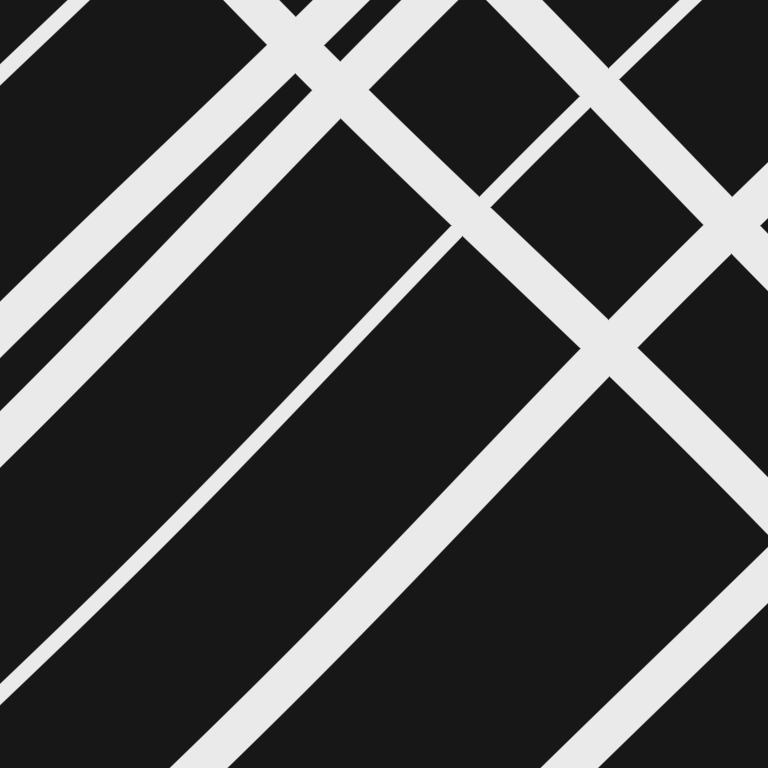
Write a Shadertoy shader that draws this background.

```glsl
#define GROUND_COLOR vec3(0.092)
#define BAND_COLOR vec3(0.918)
#define WIDE 0.0262      // half thickness of a broad band
#define THIN 0.0101      // half thickness of a narrow band
#define BOW 0.0081       // sideways sway of a band along its length
#define EDGE_SOFTNESS 0.85

const float PI = 3.14159265;

// Bands: diagonal offset, half thickness, relative sway
const vec3 RISING[6] = vec3[6](
    vec3(-0.900, THIN,  1.0),
    vec3(-0.563, WIDE,  0.95),
    vec3(-0.434, WIDE, -0.8),
    vec3(-0.098, THIN, -1.0),
    vec3( 0.253, WIDE, -0.95),
    vec3( 0.745, WIDE,  0.65));

const vec3 FALLING[2] = vec3[2](
    vec3(0.334, WIDE,  1.0),
    vec3(0.664, WIDE, -0.8));

// Signed distance to a gently swaying diagonal band
float bandDistance(float across, float along, vec3 band) {
    float center = band.x + BOW * band.z * sin(PI * along);
    return abs(across - center) * inversesqrt(2.0) - band.y;
}

void mainImage(out vec4 fragColor, in vec2 fragCoord) {
    vec2 uv = fragCoord / iResolution.xy;

    // Diagonal axes, both zero at the canvas center
    float down = uv.x - uv.y;
    float up = uv.x + uv.y - 1.0;

    // Union of the two crossing families
    float dist = 1.0;
    for (int i = 0; i < 6; i++)
        dist = min(dist, bandDistance(down, up, RISING[i]));
    for (int i = 0; i < 2; i++)
        dist = min(dist, bandDistance(up, down, FALLING[i]));

    // Antialiased fill
    float soft = EDGE_SOFTNESS / min(iResolution.x, iResolution.y);
    float coverage = 1.0 - smoothstep(-soft, soft, dist);
    fragColor = vec4(mix(GROUND_COLOR, BAND_COLOR, coverage), 1.0);
}
```
